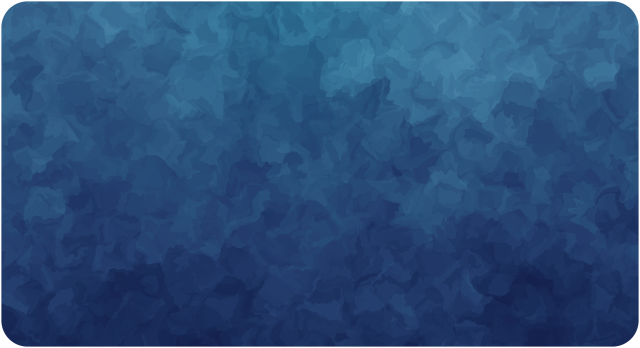
This background is drawn by a Shadertoy shader. Its source:

```glsl
const float MARGIN = 0.004;         // white rim, in canvas heights
const float CORNER_RADIUS = 0.075;
const float TONE_BOTTOM = 1.0;      // ramp position at the lower edge
const float TONE_RISE = 3.55;       // gain in ramp position up to the top
const float CLOUD_STRENGTH = 1.5;   // broad light and dark drifts
const float ELONGATION = 1.8;       // stretch of single shards
const float WARP_SOFT = 0.045;
const float WARP_JAGGED = 0.022;
const int LAYERS = 3;
const float SHARD_SIZE[LAYERS] = float[](0.095, 0.055, 0.034);
const float SHARD_CONTRAST[LAYERS] = float[](0.75, 0.8, 0.65);
const int SUBSAMPLES = 2;           // per axis
const float TAU = 6.2832;

const int STOPS = 7;
const vec3 RAMP[STOPS] = vec3[](
    vec3(0.08, 0.13, 0.31), vec3(0.10, 0.18, 0.36), vec3(0.14, 0.24, 0.43),
    vec3(0.16, 0.31, 0.48), vec3(0.20, 0.38, 0.54), vec3(0.24, 0.46, 0.61),
    vec3(0.31, 0.55, 0.68));

// Soft lights and shadows: centre x, centre y, radius, strength
const int BLOBS = 6;
const vec4 BLOB[BLOBS] = vec4[](
    vec4(1.20, 0.92, 0.28, 0.90), vec4(0.80, 0.72, 0.17, -0.70),
    vec4(1.56, 0.24, 0.25, -0.60), vec4(0.42, 0.12, 0.22, -0.55),
    vec4(1.15, 0.26, 0.18, 0.50), vec4(0.10, 0.92, 0.25, -0.25));

vec4 hash4(vec2 p) {
    vec4 h = fract(p.xyxy * vec4(0.1031, 0.1030, 0.0973, 0.1099));
    h += dot(h, h.wzxy + 33.33);
    return fract((h.xxyz + h.yzzw) * h.zywx);
}

float cornerSlope(vec2 cell, vec2 offset) {
    float angle = TAU * hash4(cell + 61.0).x;
    return dot(vec2(cos(angle), sin(angle)), offset);
}

float gradientNoise(vec2 p) {
    vec2 cell = floor(p), f = fract(p);
    vec2 u = f * f * f * (f * (f * 6.0 - 15.0) + 10.0);
    vec2 e = vec2(1.0, 0.0);
    return mix(mix(cornerSlope(cell, f), cornerSlope(cell + e, f - e), u.x),
               mix(cornerSlope(cell + e.yx, f - e.yx), cornerSlope(cell + 1.0, f - 1.0), u.x),
               u.y);
}

// Smooth brightness field that the shards sample at their seeds
float broadTone(vec2 p) {
    float tone = TONE_BOTTOM + TONE_RISE * p.y;
    tone += CLOUD_STRENGTH * (0.6 * gradientNoise(p * 3.2 + 5.0) + 0.6 * gradientNoise(p * 8.0 + 23.0));
    for (int i = 0; i < BLOBS; i++) {
        vec2 d = (p - BLOB[i].xy) / BLOB[i].z;
        tone += BLOB[i].w * exp(-dot(d, d));
    }
    return tone;
}

// Nearest stretched cell: seed position in xy, random value in z
vec3 nearestShard(vec2 p, float size, float salt) {
    vec2 q = p / size, base = floor(q);
    float best = 1e5;
    vec3 shard = vec3(0.0);
    for (int j = -2; j <= 2; j++)
    for (int i = -2; i <= 2; i++) {
        vec2 cell = base + vec2(i, j);
        vec4 h = hash4(cell + salt);
        vec2 d = cell + h.xy - q;
        vec2 axis = vec2(cos(TAU * h.z), sin(TAU * h.z));
        float along = dot(d, axis), across = dot(d, vec2(-axis.y, axis.x));
        float dist = along * along / ELONGATION + across * across * ELONGATION;
        if (dist < best) {
            best = dist;
            shard = vec3((cell + h.xy) * size, h.w);
        }
    }
    return shard;
}

// Bends and creases the shard outlines
vec2 warp(vec2 p) {
    vec2 soft = vec2(gradientNoise(p * 14.0), gradientNoise(p * 14.0 + 37.0));
    vec2 jagged = abs(vec2(gradientNoise(p * 34.0 + 11.0), gradientNoise(p * 34.0 + 71.0)));
    return p + WARP_SOFT * soft + WARP_JAGGED * jagged;
}

vec3 rampColour(float tone) {
    vec3 colour = RAMP[0];
    for (int i = 1; i < STOPS; i++)
        colour = mix(colour, RAMP[i], clamp(tone - float(i - 1), 0.0, 1.0));
    return colour;
}

vec3 paint(vec2 p) {
    vec2 q = warp(p);
    float tone = 0.0;
    for (int k = 0; k < LAYERS; k++) {
        vec3 shard = nearestShard(q, SHARD_SIZE[k], 19.0 * float(k + 1));
        tone += broadTone(shard.xy) / float(LAYERS) + SHARD_CONTRAST[k] * (shard.z - 0.5);
    }
    // Teal drift towards the upper middle
    float teal = exp(-dot(p - vec2(0.85, 1.0), p - vec2(0.85, 1.0)) * 9.0);
    return rampColour(tone) + teal * vec3(-0.04, 0.015, 0.0);
}

float roundedBox(vec2 p, vec2 halfSize, float radius) {
    vec2 d = abs(p) - halfSize + radius;
    return length(max(d, 0.0)) + min(max(d.x, d.y), 0.0) - radius;
}

void mainImage(out vec4 fragColor, in vec2 fragCoord) {
    float pixel = 1.0 / iResolution.y;
    vec3 colour = vec3(0.0);
    for (int j = 0; j < SUBSAMPLES; j++)
    for (int i = 0; i < SUBSAMPLES; i++) {
        vec2 offset = (vec2(i, j) + 0.5) / float(SUBSAMPLES) - 0.5;
        colour += paint((fragCoord + offset) * pixel);
    }
    colour /= float(SUBSAMPLES * SUBSAMPLES);

    // Rounded panel on white
    vec2 halfSize = 0.5 * iResolution.xy * pixel;
    float edge = roundedBox(fragCoord * pixel - halfSize, halfSize - MARGIN, CORNER_RADIUS);
    float outside = smoothstep(-0.7 * pixel, 0.7 * pixel, edge);
    fragColor = vec4(mix(colour, vec3(1.0), outside), 1.0);
}
```
